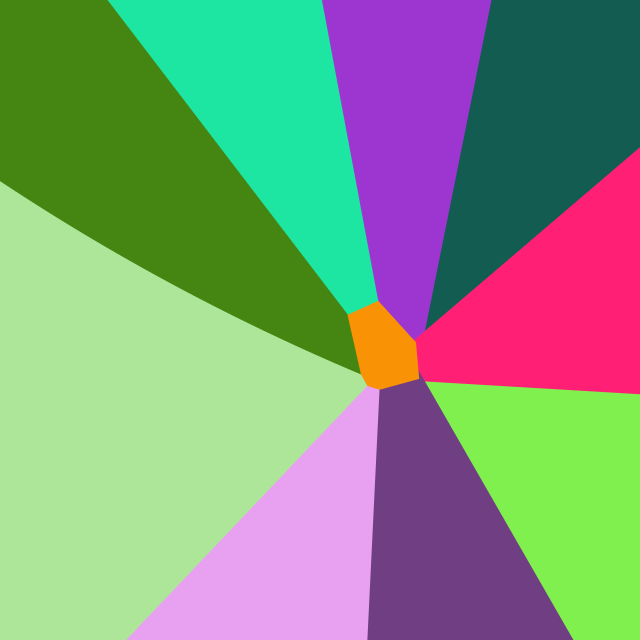
Write a Shadertoy shader that draws this background.

```glsl
const int RAYS = 9;
const int CORNERS = 7;

const vec3 PALE_GREEN = vec3(0.68, 0.90, 0.60);
const vec3 ORANGE = vec3(0.975, 0.575, 0.02);

// Sector borders in clockwise order: inner point, outer point
const vec4 rays[RAYS] = vec4[](
    vec4(0.564, 0.415, 0.000, 0.717),
    vec4(0.543, 0.509, 0.168, 1.000),
    vec4(0.591, 0.530, 0.503, 1.000),
    vec4(0.664, 0.483, 0.768, 1.000),
    vec4(0.664, 0.483, 1.000, 0.770),
    vec4(0.664, 0.404, 1.000, 0.384),
    vec4(0.664, 0.404, 0.896, 0.000),
    vec4(0.593, 0.391, 0.574, 0.000),
    vec4(0.574, 0.397, 0.197, 0.000));

// Fill of the sector that follows each border
const vec3 fills[RAYS - 1] = vec3[](
    vec3(0.27, 0.52, 0.07),
    vec3(0.11, 0.90, 0.635),
    vec3(0.615, 0.21, 0.815),
    vec3(0.07, 0.36, 0.32),
    vec3(1.00, 0.125, 0.46),
    vec3(0.50, 0.94, 0.305),
    vec3(0.44, 0.243, 0.51),
    vec3(0.91, 0.63, 0.94));

// Central cell, clockwise
const vec2 corners[CORNERS] = vec2[](
    vec2(0.543, 0.508), vec2(0.591, 0.530), vec2(0.650, 0.465),
    vec2(0.655, 0.408), vec2(0.593, 0.391), vec2(0.574, 0.397),
    vec2(0.564, 0.415));

// Signed distance to the line a-b, positive on its right; bow bends it left
float rightOf(vec2 p, vec2 a, vec2 b, float bow) {
    vec2 span = b - a;
    float t = clamp(dot(p - a, span) / dot(span, span), 0.0, 1.0);
    vec2 normal = normalize(vec2(span.y, -span.x));
    return dot(p - a, normal) + 4.0 * bow * t * (1.0 - t);
}

float coverage(float dist, float pixel) {
    return clamp(0.5 + dist / pixel, 0.0, 1.0);
}

void mainImage(out vec4 fragColor, in vec2 fragCoord) {
    vec2 p = fragCoord / iResolution.xy;
    float pixel = 1.0 / iResolution.y;
    vec3 color = PALE_GREEN;

    // Sectors overlap by a pixel so that the base does not show at seams
    for (int i = 0; i < RAYS - 1; i++) {
        float bow = i == 0 ? 0.015 : 0.0;
        float overlap = i < RAYS - 2 ? pixel : 0.0;
        float start = rightOf(p, rays[i].xy, rays[i].zw, bow);
        float end = overlap - rightOf(p, rays[i + 1].xy, rays[i + 1].zw, 0.0);
        color = mix(color, fills[i], coverage(min(start, end), pixel));
    }

    // Central cell as an intersection of half-planes
    float inside = 1.0;
    for (int i = 0; i < CORNERS; i++) {
        inside = min(inside, rightOf(p, corners[i], corners[(i + 1) % CORNERS], 0.0));
    }
    color = mix(color, ORANGE, coverage(inside, pixel));

    fragColor = vec4(color, 1.0);
}
```
